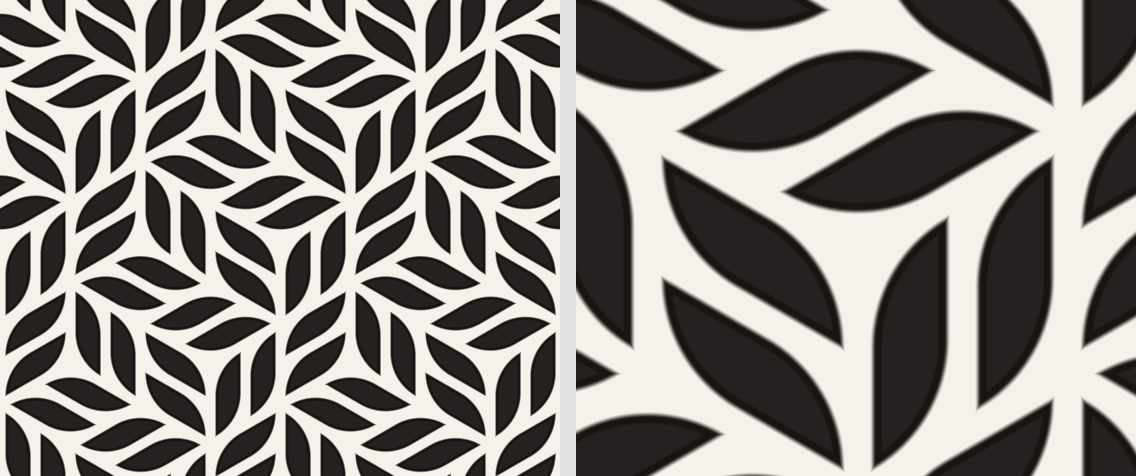
Left: the whole. Right: its middle third, enlarged.
Give the GLSL for this pattern, as a WebGL 2 fragment shader.

```glsl
#version 300 es
precision highp float;
// Dark leaves in pairs on cream: each pair fills a 60 degree rhombus.
// Three rhombi fan out from a node; a glide reflection adds three more,
// and the six repeat on a rectangular lattice tilted by 60 degrees.

#define REPEATS 2.0                    // repeats across the canvas
#define SHIFT vec2(0.001, -0.0006)     // pattern offset, in canvas widths
#define GAP 0.063                      // leaf inset, in rhombus sides
#define SOFT 0.0135                    // half width of the soft edge
#define RIM 0.036                      // depth of the darker rim
#define CREAM vec3(0.96, 0.95, 0.92)
#define CHARCOAL vec3(0.15, 0.13, 0.13)
#define RIM_BLACK vec3(0.09, 0.08, 0.07)

uniform vec2 u_resolution;
out vec4 outColor;

const float ROOT3 = 1.7320508;
const float SIXTH_TURN = 1.0471976;
const vec2 CELL = vec2(ROOT3, 3.0);

// One side of the leaf: a straight edge that bends into an arc at bendY.
float leafSide(vec2 p, float width, float bendY) {
    float arc = length(p - vec2(1.5 * width, bendY)) - 2.0 * width;
    return p.y > bendY ? arc : -0.5 * width - p.x;
}

// Leaf along y, with sharp tips at upper right and lower left.
float leafDistance(vec2 p) {
    float width = 0.25 * ROOT3 - 2.0 * GAP;
    float tipY = 0.625 - ROOT3 * GAP;
    float bendY = tipY - ROOT3 * width;
    return max(leafSide(p, width, bendY), leafSide(-p, width, bendY));
}

// Three leaf pairs around a node, each wrapped to its nearest lattice copy.
float fanDistance(vec2 q) {
    vec2 node = vec2(0.0, 1.25);
    float nearest = 1e3;
    for (int k = 0; k < 3; k++) {
        float turn = -float(k) * SIXTH_TURN;
        vec2 center = node + 0.5 * ROOT3 * vec2(cos(turn), sin(turn));
        vec2 d = q - center;
        d -= CELL * round(d / CELL);

        // Leaf frame: y runs along the leaf, x across it.
        float tilt = turn - 0.5 * SIXTH_TURN;
        vec2 along = vec2(cos(tilt), sin(tilt));
        vec2 p = vec2(dot(d, vec2(-along.y, along.x)), dot(d, along));

        // A half turn folds both leaves of the pair onto one.
        p *= p.x < 0.0 ? -1.0 : 1.0;
        nearest = min(nearest, leafDistance(p - vec2(0.125 * ROOT3, 0.125)));
    }
    return nearest;
}

void main() {
    // Rhombus sides as the unit, measured from the top left corner.
    float scale = REPEATS * 2.0 * ROOT3;
    vec2 fromTop = gl_FragCoord.xy - vec2(0.0, u_resolution.y);
    vec2 p = (fromTop / u_resolution.x - SHIFT) * scale;

    // Lattice axes, with the glide line at y = 0.
    vec2 q = vec2(dot(p, vec2(0.5, 0.5 * ROOT3)),
                  dot(p, vec2(0.5 * ROOT3, -0.5)) - 0.75);
    vec2 glided = vec2(q.x + 0.5 * ROOT3, -q.y);
    float d = min(fanDistance(q), fanDistance(glided));

    // Soft edge with a slightly darker rim inside each leaf.
    float soft = max(SOFT, 0.75 * scale / u_resolution.x);
    float rim = smoothstep(-RIM - 0.5 * soft, -RIM + 0.5 * soft, d);
    vec3 leafColor = mix(CHARCOAL, RIM_BLACK, rim);
    outColor = vec4(mix(leafColor, CREAM, smoothstep(-soft, soft, d)), 1.0);
}
```
